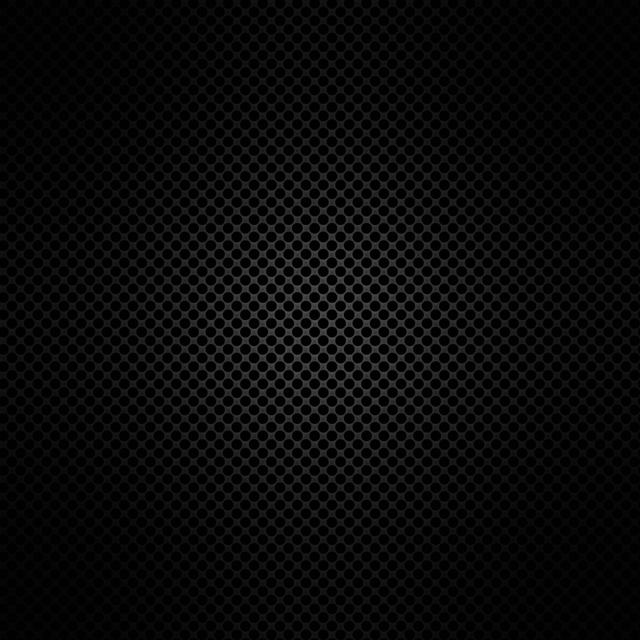
Write a Shadertoy shader that draws this pattern.

```glsl
#define CELLS 37.0            // repeats across and down
#define PHASE vec2(0.69, 0.30) // hole centre within a cell
#define HOLE_RADIUS 0.312     // in cells
#define EDGE_SOFTNESS 0.05    // in cells
#define GRAIN_PER_CELL 5.0
#define GRAIN_AMOUNT 0.16
#define LIGHT_FALLOFF 13.0
#define METAL_COLOR vec3(0.262, 0.262, 0.268)
#define HOLE_COLOR vec3(0.004)

const float PI = 3.14159;

float hash(vec2 p) {
    vec3 q = fract(vec3(p.xyx) * 0.1031);
    q += dot(q, q.yzx + 33.33);
    return fract((q.x + q.y) * q.z);
}

// Value noise that wraps after a whole number of lattice steps
float tiledNoise(vec2 p, float period) {
    vec2 i = floor(p), f = fract(p);
    f = f * f * (3.0 - 2.0 * f);
    vec2 a = mod(i, period), b = mod(i + 1.0, period);
    return mix(mix(hash(a), hash(vec2(b.x, a.y)), f.x),
               mix(hash(vec2(a.x, b.y)), hash(b), f.x), f.y);
}

// Offset from the nearest hole centre in a staggered grid
vec2 nearestHole(vec2 p) {
    vec2 a = fract(p + 0.5) - 0.5;
    vec2 b = fract(p) - 0.5;
    return dot(a, a) < dot(b, b) ? a : b;
}

void mainImage(out vec4 fragColor, in vec2 fragCoord) {
    vec2 uv = fragCoord / iResolution.xy;
    vec2 cell = uv * CELLS;
    float pixel = CELLS / min(iResolution.x, iResolution.y);

    // Perforated sheet
    vec2 offset = nearestHole(cell - PHASE);
    float dist = length(offset) - HOLE_RADIUS;
    float blur = max(EDGE_SOFTNESS, 0.75 * pixel);
    float metal = smoothstep(-blur, blur, dist);

    // Bright rims, duller junctions and fine mottling
    float shade = mix(1.1, 0.82, smoothstep(0.03, 0.18, dist));
    shade *= 1.0 - 0.08 * offset.y / HOLE_RADIUS;
    float grain = tiledNoise(cell * GRAIN_PER_CELL, CELLS * GRAIN_PER_CELL);
    shade *= 1.0 + GRAIN_AMOUNT * (grain - 0.5);

    // Central light on a periodic distance, so it wraps smoothly
    vec2 chord = sin(PI * (uv - 0.5)) / PI;
    float light = exp(-LIGHT_FALLOFF * dot(chord, chord));

    vec3 color = mix(HOLE_COLOR, METAL_COLOR * shade * light, metal);
    fragColor = vec4(color, 1.0);
}
```
